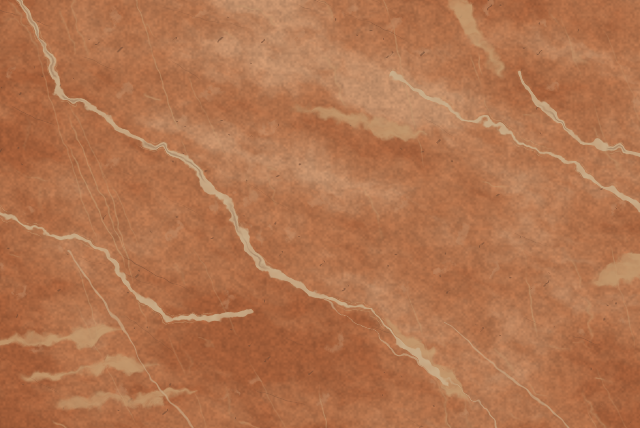
Write a WebGL 1 fragment shader that draws this texture.

```glsl
precision highp float;
// Terracotta marble: clouded red-brown stone crossed by jagged cream veins.
// Layered noise tints the ground, cellular noise adds flecks and pits, and
// warped line distances draw the veins, tan smears, hairlines and cracks.
uniform vec2 u_resolution;

const vec3 RUST = vec3(.63, .363, .222);
const vec3 CLAY = vec3(.69, .44, .29);
const vec3 PEACH = vec3(.76, .56, .415);
const vec3 TAN = vec3(.77, .61, .44);
const vec3 CREAM = vec3(.79, .68, .54);
const vec3 CORE = vec3(.62, .50, .39);
const vec3 CRACK = vec3(.42, .28, .20);

float hash(vec2 p) { return fract(sin(dot(p, vec2(127.1, 311.7))) * 43758.55); }
vec2 hash2(vec2 p) { return vec2(hash(p), hash(p + 57.3)); }

float noise(vec2 p) {
  vec2 i = floor(p), f = fract(p), e = vec2(1, 0);
  f = f * f * (3. - 2. * f);
  return mix(mix(hash(i), hash(i + e.xy), f.x),
             mix(hash(i + e.yx), hash(i + e.xx), f.x), f.y);
}

float fbm(vec2 p) {
  float sum = 0., amp = .5;
  for (int i = 0; i < 5; i++) {
    sum += amp * noise(p);
    p = mat2(1.6, 1.2, -1.2, 1.6) * p + 7.3;
    amp *= .5;
  }
  return sum;
}

// Cellular noise: distance to the nearest point, and its random id
vec2 cells(vec2 p) {
  vec2 best = vec2(9, 0);
  for (int k = 0; k < 9; k++) {
    float row = floor(float(k) / 3. + .01);
    vec2 c = floor(p) + vec2(float(k) - 3. * row, row) - 1.;
    float d = length(c + hash2(c) - p);
    if (d < best.x) best = vec2(d, hash(c + 19.7));
  }
  return best;
}

// Distance to a segment, and the position along it from 0 to 1
vec2 segment(vec2 p, vec2 a, vec2 b) {
  float t = clamp(dot(p - a, b - a) / dot(b - a, b - a), 0., 1.);
  return vec2(length(p - mix(a, b, t)), t);
}

float path(vec2 p, vec2 a, vec2 b, vec2 c, vec2 d) {
  return min(segment(p, a, b).x, min(segment(p, b, c).x, segment(p, c, d).x));
}

float cover(float dist, float width, float soft) {
  return 1. - smoothstep(width - soft, width + soft, dist);
}

// Ragged tan wedge, pointed at a and fullest before b
float smear(vec2 p, vec2 a, vec2 b, float width) {
  vec2 s = segment(p, a, b);
  float taper = (.25 + s.y) * smoothstep(1., .75, s.y) * (2.6 * fbm(p * 26.) - .3);
  return cover(s.x, width * taper, .007) * smoothstep(0., .1, s.y) * (.4 + fbm(p * vec2(20, 60)));
}

// Scattered straight strokes around one heading
float strokes(vec2 p, float seed, float heading, float reach, float width, float soft) {
  float sum = 0.;
  for (int i = 0; i < 24; i++) {
    vec2 id = vec2(i, seed), start = hash2(id) * vec2(1.7, 1.2) - vec2(.2, 0);
    float angle = heading + .4 * (hash(id + 3.1) - .5);
    vec2 s = segment(p, start, start + reach * (.3 + hash(id + 5.7)) * vec2(cos(angle), sin(angle)));
    sum = max(sum, cover(s.x, width, soft) * smoothstep(.5, .3, abs(s.y - .5)) * (.3 + .7 * hash(id + 8.3)));
  }
  return sum * smoothstep(.1, .6, noise(p * 19. + seed));
}

vec3 ground(vec2 p, vec2 q) {
  vec2 tilted = mat2(.96, .28, -.28, .96) * q;
  float tone = .45 * fbm(q * 4. + 4.) + .55 * fbm(tilted * vec2(3, 9) + 23.);
  tone = .49 + 1.5 * (tone - .48) + .1 * (p.y - .45) + .26 * (fbm(tilted * vec2(24, 48)) - .48);
  vec3 color = mix(RUST, CLAY, smoothstep(.22, .53, tone));
  color = mix(color, PEACH, smoothstep(.48, .9, tone));
  color *= 1. + .09 * (noise(p * 105.) - .5) + .11 * (noise(p * 200.) - .5) + .12 * (fbm(q * 40.) - .48);
  vec2 fleck = cells(q * 15. + .9 * fbm(p * 40.)), pit = cells(p * 30. + .5 * noise(p * 90.));
  color = mix(color, PEACH, .45 * cover(fleck.x, .16, .1) * step(.86, fleck.y));
  return mix(color, CRACK, .55 * cover(pit.x, .07 * pit.y, .05) * step(.9, pit.y));
}

void main() {
  vec2 p = gl_FragCoord.xy / u_resolution.y;
  vec2 wobble = vec2(fbm(p * 15.), fbm(p * 15. + 31.)) - .48;
  vec2 jag = vec2(noise(p * 58.), noise(p * 58. + 13.)) - .5;
  vec2 q = p + .048 * wobble + .011 * jag, r = p + .018 * wobble + .004 * jag;
  vec3 color = ground(p, q);

  float tan = smear(q, vec2(.67, .755), vec2(1, .68), .016);
  for (int i = 0; i < 3; i++) {
    vec2 a = vec2(.09, -.075) * float(i) + vec2(-.06, .2);
    tan = max(tan, smear(q, a, a + vec2(.34, .03), .019));
  }
  tan = max(tan, smear(q, vec2(1.38, .35), vec2(1.62, .4), .033));
  tan = max(tan, smear(q, vec2(1.18, .81), vec2(1.04, 1.05), .018));
  tan = max(tan, smear(q, vec2(.9, .27), vec2(1.1, .06), .022));
  color = mix(color, TAN, .85 * min(tan, 1.));

  // Steep pale hairlines and wisps, then short dark cracks
  color = mix(color, TAN, .7 * strokes(r, 2., -1.25, .6, .0011, .0022));
  color = mix(color, TAN, .5 * strokes(q, 6., -1.2, .25, .002, .005));
  color = mix(color, TAN, .6 * strokes(q, 14., -.4, .1, .002, .003));
  color = mix(color, CRACK, .55 * strokes(r, 9., -.4, .22, .0005, .0016));

  // Veins by thickness, with splintered edges and greyish cores
  vec2 fork = vec2(.65, .36), bend = vec2(.74, .3);
  float bold = path(q, vec2(.04, 1.02), vec2(.155, .77), vec2(.43, .625), fork);
  bold = min(bold, path(q, vec2(1.22, .83), vec2(1.27, .74), vec2(1.37, .67), vec2(1.53, .63)));
  float slim = path(q, vec2(-.02, .51), vec2(.22, .415), vec2(.39, .25), vec2(.58, .265));
  slim = min(slim, path(q, vec2(.92, .82), vec2(1.13, .71), vec2(1.32, .63), vec2(1.53, .49)));
  slim = min(slim, path(q, fork, bend, vec2(.86, .28), vec2(1.05, .1)));
  float thin = path(r, vec2(.16, .41), vec2(.26, .27), vec2(.36, .11), vec2(.47, -.02));
  thin = min(thin, path(r, vec2(1.04, .25), vec2(1.2, .11), vec2(1.28, .05), vec2(1.35, -.02)));
  thin = min(thin, path(q, bend, vec2(1.03, .12), vec2(1.14, .05), vec2(1.17, -.02)));
  float swell = .15 + 1.4 * noise(p * 12. + 3.) * (.5 + noise(p * 45.)), patchy = noise(p * 25.);
  float vein = max(cover(bold, .0068 * swell, .002), cover(slim, .005 * swell, .002));
  vein = max(vein, .7 * cover(thin, .002 * swell, .0018));
  float splinter = cover(abs(min(bold, slim) - .009), .0006, .0018) * smoothstep(.5, .8, patchy);
  float core = cover(bold, .002, .002) * smoothstep(.35, .65, patchy);
  color = mix(color, TAN, max(.3 * cover(min(bold, slim), .005, .009), .6 * splinter));
  color = mix(color, mix(CREAM, CORE, .7 * core), vein * (.75 + .25 * noise(p * 70.)));
  gl_FragColor = vec4(color, 1);
}
```
